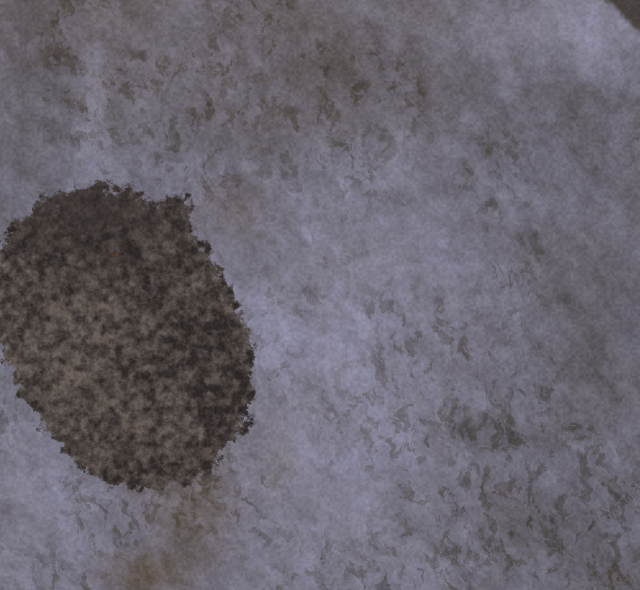
Write a Shadertoy shader that draws this texture.

```glsl
#define STAIN_CENTER vec2(0.209, 0.428)
#define STAIN_RADIUS 0.232
#define EDGE_ROUGHNESS 0.042
#define MOTTLE 1.15
#define FLECK_SCALE 62.0
#define GRAIN 0.055
#define SLATE vec3(0.452, 0.440, 0.495)
#define TONE_STEP vec3(0.090, 0.092, 0.118)
#define WARM_SHIFT vec3(0.004, -0.014, -0.052)
#define WET_DARK vec3(0.190, 0.168, 0.165)
#define WET_LIGHT vec3(0.385, 0.347, 0.330)

float hash(vec2 p) {
    vec3 q = fract(p.xyx * 0.1031);
    q += dot(q, q.yzx + 33.33);
    return fract((q.x + q.y) * q.z);
}

float noise(vec2 p) {
    vec2 i = floor(p), f = fract(p);
    f = f * f * (3.0 - 2.0 * f);
    return mix(mix(hash(i), hash(i + vec2(1, 0)), f.x),
               mix(hash(i + vec2(0, 1)), hash(i + vec2(1, 1)), f.x), f.y);
}

// Layered noise centred on zero
float fbm(vec2 p) {
    float sum = 0.0, amp = 0.5;
    for (int i = 0; i < 5; i++) {
        sum += amp * (noise(p) - 0.5);
        p = mat2(1.6, 1.2, -1.2, 1.6) * p + 17.3;
        amp *= 0.6;
    }
    return sum;
}

float blob(vec2 p, vec2 center, vec2 radius) {
    vec2 q = (p - center) / radius;
    return exp(-dot(q, q));
}

float segment(vec2 p, vec2 a, vec2 b) {
    vec2 d = b - a;
    return length(p - a - d * clamp(dot(p - a, d) / dot(d, d), 0.0, 1.0));
}

// Approximate signed distance to the lopsided damp patch
float stainDistance(vec2 p) {
    vec2 q = p - STAIN_CENTER;
    float a = 2.0 * atan(q.y, q.x);
    float body = length(q) - STAIN_RADIUS + 0.018 * cos(a) + 0.028 * sin(a);
    float shoulder = length(p - vec2(0.285, 0.625)) - 0.038;
    float drop = length(p - vec2(0.322, 0.663)) - 0.006;
    return min(min(body, shoulder), drop);
}

// Broad pale and dark regions of the dry floor
float floorTone(vec2 p) {
    float t = -0.08;
    t += 0.65 * blob(p, vec2(0.54, 0.48), vec2(0.22, 0.22));
    t += 0.50 * blob(p, vec2(0.58, 0.18), vec2(0.20, 0.24));
    t += 0.60 * blob(p, vec2(0.05, 0.17), vec2(0.12, 0.14));
    t += 0.85 * blob(p, vec2(0.156, 0.82), vec2(0.027, 0.14));
    t += 0.40 * blob(p, vec2(0.66, 0.75), vec2(0.10, 0.06));
    t += 0.95 * blob(p, vec2(0.97, 0.96), vec2(0.17, 0.07));
    t -= 0.55 * blob(p, vec2(0.07, 0.88), vec2(0.07, 0.20));
    t -= 0.35 * blob(p, vec2(0.62, 0.89), vec2(0.26, 0.09));
    t -= 0.45 * blob(p, vec2(0.92, 0.77), vec2(0.20, 0.11));
    t -= 0.70 * blob(p, vec2(1.04, 0.45), vec2(0.13, 0.13));
    t -= 0.55 * blob(p, vec2(0.98, 0.12), vec2(0.16, 0.17));
    t -= 0.70 * blob(p, vec2(0.84, 0.26), vec2(0.09, 0.025));
    return t;
}

float floorWarmth(vec2 p) {
    return blob(p, vec2(0.33, 0.14), vec2(0.08, 0.10))
         + 1.2 * blob(p, vec2(0.25, 0.02), vec2(0.07, 0.04))
         + 0.7 * blob(p, vec2(0.47, 0.22), vec2(0.035, 0.07))
         + 0.5 * blob(p, vec2(0.39, 0.64), vec2(0.06, 0.06))
         + 0.5 * smoothstep(0.65, 0.95, p.y) * smoothstep(1.05, 0.75, p.x);
}

void mainImage(out vec4 fragColor, in vec2 fragCoord) {
    vec2 p = fragCoord / iResolution.y;
    float px = 1.0 / iResolution.y;
    vec2 warp = 0.035 * vec2(fbm(p * 24.0), fbm(p * 24.0 + 51.0));
    vec2 slanted = mat2(0.9, 0.42, -0.42, 0.9) * (p + warp);
    slanted.y += 0.45 * slanted.x;

    // Dry floor: regions, clouds and sloping streaks
    float warmth = floorWarmth(p + warp);
    float cloud = fbm(p * 9.0 + 4.0);
    float streak = fbm(slanted * vec2(24.0, 42.0));
    float tone = floorTone(p + 2.0 * warp) - 0.55 * warmth;
    tone += MOTTLE * (0.75 * cloud + streak + 0.7 * fbm(p * 75.0));

    // Dark flecks gather in worn patches, mostly at lower right
    float worn = smoothstep(-0.12, 0.22, fbm(p * 7.0 + 31.0)
               + 0.25 * blob(p, vec2(0.92, 0.15), vec2(0.22, 0.24))
               + 0.12 * blob(p, vec2(0.72, 0.45), vec2(0.14, 0.14)));
    float fleck = smoothstep(0.02, 0.20, fbm(slanted * FLECK_SCALE));
    tone -= 0.85 * worn * fleck;
    warmth += 0.25 * worn * fleck - 0.6 * cloud;
    vec3 color = SLATE + TONE_STEP * clamp(tone, -2.0, 1.5) + WARM_SHIFT * warmth;

    // Damp patch: pitted brown with a smoother dark cap
    float cap = blob(p, vec2(0.15, 0.635), vec2(0.12, 0.07));
    float pits = fbm(p * 85.0 + 9.0);
    float wet = 0.46 + 1.9 * pits * (1.0 - 0.75 * cap) + 0.5 * cloud;
    wet += 0.26 * blob(p, vec2(0.13, 0.40), vec2(0.09, 0.13));
    wet += 0.15 * blob(p, vec2(0.24, 0.25), vec2(0.07, 0.07));
    wet -= 0.25 * cap + 0.22 * blob(p, vec2(0.39, 0.38), vec2(0.05, 0.15));
    float crease = segment(p, vec2(0.215, 0.60), vec2(0.248, 0.50));
    wet -= 0.20 * smoothstep(0.018, 0.0, crease);
    vec3 damp = mix(WET_DARK, WET_LIGHT, clamp(wet, 0.0, 1.1));
    float edge = stainDistance(p) + EDGE_ROUGHNESS * (fbm(p * 48.0) + 0.6 * pits);
    color = mix(color, damp, smoothstep(0.004 + px, -0.004 - px, edge));

    // Rust speck and shadowed far corner
    float rust = length(p - vec2(0.198, 0.569));
    color = mix(color, vec3(0.40, 0.25, 0.16), smoothstep(0.005, 0.001, rust));
    float corner = dot(p - vec2(1.055, 0.972), vec2(0.68, 0.73)) + 0.3 * warp.x;
    color = mix(color, vec3(0.28, 0.26, 0.25), smoothstep(-0.006, 0.008, corner));

    // Fine mineral grain
    color += GRAIN * (noise(p * 230.0) - 0.5);
    fragColor = vec4(clamp(color, 0.0, 1.0), 1.0);
}
```
